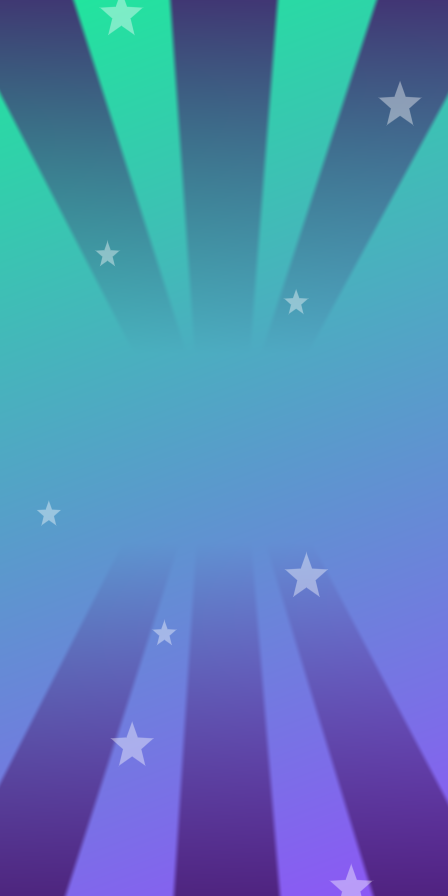
Reproduce this background procedurally as a WebGL 2 fragment shader.

```glsl
#version 300 es
precision highp float;
// Slanted green-to-violet gradient with dark beams entering from the top and
// bottom and fading toward the middle, under scattered translucent stars.
// Beams are soft-edged trapezoids; stars are folded five-point distances.

uniform vec2 u_resolution;
out vec4 fragColor;

const float PI = 3.14159265;
const vec2 CANVAS = vec2(1.0, 2.0);           // width and height in canvas units

const vec3 GREEN  = vec3(0.12, 0.91, 0.61);
const vec3 VIOLET = vec3(0.56, 0.33, 0.97);
const vec3 SHADE  = vec3(0.27, 0.10, 0.42);
const vec2 GRADIENT_DIR = vec2(0.342, 0.940); // right and down

const float BEAM_ALPHA  = 0.85;
const float BEAM_LENGTH = 0.79;
const float BEAM_SOFT   = 0.008;
const float BEAM_INNER  = 0.75;               // depth at which inner edges are given

// Each beam: left and right edge at the border, then at depth BEAM_INNER.
const vec4 TOP_BEAMS[3] = vec4[3](
    vec4(-0.107, 0.164, 0.279, 0.404),
    vec4( 0.380, 0.620, 0.432, 0.561),
    vec4( 0.841, 1.115, 0.596, 0.708));
const vec4 BOTTOM_BEAMS[3] = vec4[3](
    vec4(-0.128, 0.146, 0.255, 0.388),
    vec4( 0.388, 0.625, 0.436, 0.564),
    vec4( 0.833, 1.109, 0.604, 0.716));

const float STAR_ALPHA   = 0.40;
const float STAR_INNER   = 0.43;              // inner radius over outer radius
const float STAR_STRETCH = 1.09;
const int STAR_COUNT = 9;
// Each star: centre and outer radius.
const vec3 STARS[STAR_COUNT] = vec3[STAR_COUNT](
    vec3(0.271, 1.966, 0.050), vec3(0.893, 1.765, 0.050),
    vec3(0.240, 1.431, 0.028), vec3(0.661, 1.324, 0.028),
    vec3(0.109, 0.852, 0.028), vec3(0.684, 0.712, 0.050),
    vec3(0.367, 0.585, 0.028), vec3(0.295, 0.335, 0.050),
    vec3(0.784, 0.017, 0.050));

// Coverage of a tapering beam at x, for a given depth from its border.
float beamMask(float x, float depth, vec4 beam) {
    vec2 edges = mix(beam.xy, beam.zw, depth / BEAM_INNER);
    return smoothstep(-BEAM_SOFT, BEAM_SOFT, x - edges.x)
         * smoothstep(-BEAM_SOFT, BEAM_SOFT, edges.y - x);
}

float beamFade(float depth) {
    return BEAM_ALPHA * clamp(1.0 - depth / BEAM_LENGTH, 0.0, 1.0);
}

// Signed distance to the edges of an upright five-point star.
float starDistance(vec2 q, float radius) {
    float sector = PI / 5.0;
    float angle = atan(q.x, q.y);
    angle = abs(mod(angle + sector, 2.0 * sector) - sector);
    vec2 folded = length(q) * vec2(cos(angle), sin(angle));
    vec2 tip = vec2(radius, 0.0);
    vec2 edge = STAR_INNER * radius * vec2(cos(sector), sin(sector)) - tip;
    return dot(folded - tip, normalize(vec2(edge.y, -edge.x)));
}

void main() {
    vec2 p = gl_FragCoord.xy / u_resolution * CANVAS;
    float pixel = CANVAS.y / u_resolution.y;

    // Slanted gradient
    vec2 fromTopLeft = vec2(p.x, CANVAS.y - p.y);
    float t = dot(fromTopLeft, GRADIENT_DIR) / dot(CANVAS, GRADIENT_DIR);
    vec3 color = mix(GREEN, VIOLET, t);

    // Beams from both borders
    float topDepth = CANVAS.y - p.y;
    float topMask = 0.0;
    float bottomMask = 0.0;
    for (int i = 0; i < 3; i++) {
        topMask = max(topMask, beamMask(p.x, topDepth, TOP_BEAMS[i]));
        bottomMask = max(bottomMask, beamMask(p.x, p.y, BOTTOM_BEAMS[i]));
    }
    float shade = topMask * beamFade(topDepth) + bottomMask * beamFade(p.y);
    color = mix(color, SHADE, shade);

    // Stars
    float starMask = 0.0;
    for (int i = 0; i < STAR_COUNT; i++) {
        vec2 q = (p - STARS[i].xy) / vec2(1.0, STAR_STRETCH);
        float d = starDistance(q, STARS[i].z);
        starMask = max(starMask, 1.0 - smoothstep(-0.7 * pixel, 0.7 * pixel, d));
    }
    color = mix(color, vec3(1.0), STAR_ALPHA * starMask);

    fragColor = vec4(color, 1.0);
}
```
